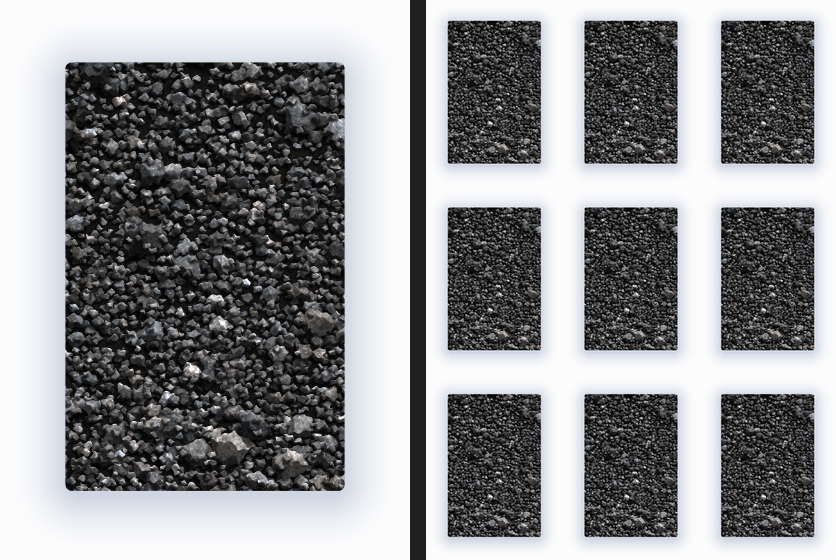
Left, the tile; right, the same tile 3 across and 3 down.
Reproduce this texture procedurally as a WebGL 2 fragment shader.

```glsl
#version 300 es
precision highp float;
uniform vec2 u_resolution;
out vec4 fragColor;

const float TAU = 6.2831853;
const vec2 SHEET = vec2(0.7305, 1.0);
const vec3 LIGHT = vec3(0.25, 0.74, 0.62);

vec3 hash3(vec2 cell, float seed) {
    vec3 v = fract(vec3(cell, seed) * vec3(0.1031, 0.103, 0.0973) + 0.1);
    v += dot(v, v.yxz + 33.33);
    return fract((v.xxy + v.yxx) * v.zyx);
}

// Smooth random values on a grid that wraps
float grain(vec2 uv, vec2 cells) {
    vec2 g = uv * cells, c = floor(g), f = smoothstep(0.0, 1.0, g - c);
    vec2 a = mod(c, cells), b = mod(c + 1.0, cells);
    return mix(mix(hash3(a, 90.0).x, hash3(vec2(b.x, a.y), 90.0).x, f.x),
               mix(hash3(vec2(a.x, b.y), 90.0).x, hash3(b, 90.0).x, f.x), f.y);
}

float roundedBox(vec2 p, vec2 halfSize, float radius) {
    vec2 d = abs(p) - halfSize + radius;
    return length(max(d, 0.0)) + min(max(d.x, d.y), 0.0) - radius;
}

// One faceted stone: q is the position relative to its radius
vec3 drawStone(vec3 under, vec2 q, vec2 id, float seed, float soft) {
    vec3 look = hash3(id, seed + 3.0), lean = hash3(id, seed + 5.0);
    under *= mix(0.32, 1.0, smoothstep(0.5, 1.25, length(q + vec2(0.12, 0.32))));

    vec2 tilt = (lean.xy - 0.5) * 0.9;
    float height = 0.5 - dot(q, tilt);
    float lit = max(dot(normalize(vec3(tilt, 1.0)), LIGHT), 0.0);
    float rim = 2.0;
    for (float k = 0.0; k < 7.0; k++) {
        vec3 r = hash3(id, seed + 11.0 + k * 2.0);
        float angle = (k + 0.8 * r.x) * TAU / 7.0;
        vec2 side = vec2(cos(angle), sin(angle));
        float inset = mix(0.6, 0.95, r.y) - dot(q, side);
        float slope = mix(0.7, 2.2, r.z);
        float sideLit = max(dot(normalize(vec3(side * slope, 1.0)), LIGHT), 0.0);
        lit = mix(lit, sideLit, smoothstep(-soft, soft, height - inset * slope));
        height = min(height, inset * slope);
        rim = min(rim, inset);
    }
    float albedo = 0.28 + 0.3 * look.x + 0.28 * pow(look.y, 5.0);
    vec3 tint = mix(vec3(0.96, 1.0, 1.05), vec3(1.04, 0.99, 0.96), look.z);
    vec3 stone = tint * albedo * (0.2 + 0.98 * lit);
    return mix(under, stone, smoothstep(-0.3 * soft, 0.7 * soft, rim));
}

// One wrapping grid of scattered stones
vec3 scatter(vec3 col, vec2 uv, vec2 cells, float density, float seed) {
    vec2 home = floor(uv * cells);
    for (float j = 1.0; j >= -1.0; j--) {
        for (float i = -1.0; i <= 1.0; i++) {
            vec2 cell = home + vec2(i, j);
            vec2 id = mod(cell, cells);
            vec3 place = hash3(id, seed), pick = hash3(id, seed + 1.0);
            float radius = mix(0.42, 0.68, place.z);
            vec2 q = (uv * cells - cell - mix(vec2(0.1), vec2(0.9), place.xy)) / radius;
            if (pick.x > density * mix(1.25, 0.75, id.y / cells.y) || length(q) > 1.7) continue;
            col = drawStone(col, q, id, seed, min(0.0022 * cells.y / radius, 0.3));
        }
    }
    return col;
}

vec3 gravel(vec2 uv) {
    // Rough outlines
    vec2 w = uv + 0.0012 * vec2(sin(TAU * (61.0 * uv.y + 23.0 * uv.x)),
                                sin(TAU * (47.0 * uv.x - 31.0 * uv.y)));
    vec3 col = vec3(0.08, 0.078, 0.076);
    col = scatter(col, w, vec2(42.0, 70.0), 0.95, 10.0);
    col = scatter(col, w, vec2(29.0, 48.0), 0.6, 130.0);
    col = scatter(col, w, vec2(20.0, 32.0), 0.32, 250.0);
    col = scatter(col, w, vec2(12.0, 18.0), 0.15, 370.0);
    col = scatter(col, w, vec2(45.0, 74.0), 0.3, 490.0);

    // Mineral grain and pale flecks
    float fine = grain(uv, vec2(230.0, 316.0));
    float coarse = grain(uv, vec2(90.0, 130.0));
    col *= 0.62 + 0.5 * fine + 0.32 * coarse;
    return col + 0.3 * col * smoothstep(0.84, 1.0, fine);
}

void main() {
    vec2 uv = gl_FragCoord.xy / u_resolution;
    vec2 p = (uv - vec2(0.5, 0.506)) * SHEET;
    vec2 halfSize = vec2(0.2487, 0.3825);

    // Pale surround with a soft cool shadow
    float away = max(roundedBox(p + vec2(0.0, 0.011), halfSize, 0.03), 0.0);
    float shade = pow(max(1.0 - away / 0.11, 0.0), 2.0);
    vec3 col = mix(vec3(0.99, 0.99, 0.994), vec3(0.81, 0.84, 0.885), shade);

    // Gravel panel
    float edge = roundedBox(p, halfSize, 0.011);
    float cover = 1.0 - smoothstep(-0.001, 0.001, edge);
    if (cover > 0.0) col = mix(col, gravel(uv), cover);
    fragColor = vec4(col, 1.0);
}
```
